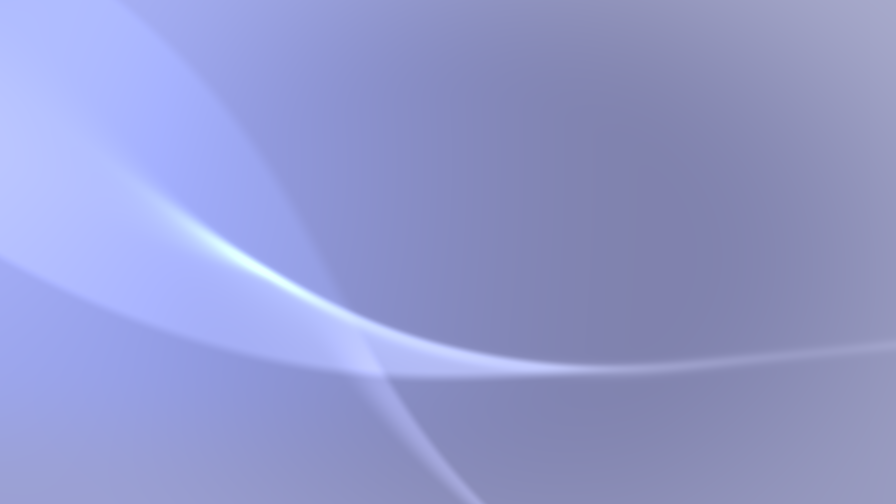
Reproduce this background procedurally as a Shadertoy shader.

```glsl
float bell(float x, float center, float width) {
    float d = (x - center) / width;
    return exp(-d * d);
}

// 1 below the edge, 0 above it
float below(float value, float edge, float softness) {
    return 1.0 - smoothstep(edge - softness, edge + softness, value);
}

// Smoothly bent line: steep fall on the left, gentle rise on the right
float crestHeight(float x) {
    float t = x - 0.45;
    return 0.142 - 0.60 * t + 0.85 * sqrt(t * t + 0.054) - 0.01 * bell(x, 0.69, 0.12);
}

float hemHeight(float x) {
    float t = x - 0.49;
    return 0.251 + (t < 0.0 ? 1.0 : 0.45) * t * t;
}

// Horizontal position of the crossing sweep at height y
float sweepPosition(float y) {
    float d = y - 0.4;
    return 0.384 + d * (-0.30 + d * (0.053 - 0.43 * d));
}

vec3 backdrop(vec2 uv) {
    vec3 leftBlue = mix(vec3(0.56, 0.58, 0.79), vec3(0.55, 0.59, 0.87), smoothstep(0.0, 0.3, uv.y));
    vec3 rightGrey = vec3(0.50, 0.51, 0.68);
    vec3 color = mix(leftBlue, rightGrey, smoothstep(0.1, 0.75, uv.x));

    // Pale border and violet light on the left
    float radius = length((uv * 2.0 - 1.0) * vec2(1.0, 0.85));
    float border = smoothstep(0.5, 1.35, radius) * mix(0.45, 1.0, uv.x) * mix(0.7, 1.1, uv.y);
    color += 0.14 * border * vec3(1.0, 1.0, 0.75);
    color += vec3(0.06, 0.06, 0.08) * bell(uv.x, 0.0, 0.35) * bell(uv.y, 0.68, 0.42);
    return color;
}

// Fine strands that fan out to the left of the bright knot
float strands(vec2 uv, float crest) {
    float spread = max(0.30 - uv.x, 0.0);
    float light = 0.0;
    for (int i = 0; i < 3; i++) {
        float offset = 0.012 + spread * 0.24 * float(i);
        light += bell(uv.y, crest - offset, 0.012 + 0.08 * spread) / (1.0 + float(i));
    }
    return light * bell(uv.x, 0.27, 0.085);
}

void mainImage(out vec4 fragColor, in vec2 fragCoord) {
    vec2 uv = fragCoord / iResolution.xy;
    float crest = crestHeight(uv.x);
    float hem = hemHeight(uv.x);
    float sweep = sweepPosition(uv.y);
    vec3 color = backdrop(uv);

    // Broad veil above the ribbon
    float crestSoftness = 0.009 + 0.16 * smoothstep(0.27, 0.0, uv.x);
    float underCrest = below(uv.y, crest, crestSoftness);
    float veil = below(uv.x, sweep, 0.012) * (1.0 - underCrest);
    color += vec3(0.035, 0.045, 0.065) * veil;

    // Ribbon body, brighter where it narrows
    float ribbon = underCrest * (1.0 - below(uv.y, hem, 0.014));
    float bodyLight = mix(0.08, 0.19, smoothstep(0.2, 0.55, uv.x));
    bodyLight *= 1.0 - smoothstep(0.58, 0.78, uv.x);
    color += bodyLight * ribbon * vec3(0.95, 1.0, 1.1);

    // Glow hanging from the crest and its strands
    float depth = max(crest - uv.y, 0.0);
    float hanging = exp(-depth / 0.045) * underCrest * bell(uv.x, 0.30, 0.16);
    color += hanging * vec3(0.10, 0.13, 0.10);
    color += strands(uv, crest) * vec3(0.10, 0.15, 0.10);
    float rim = bell(uv.y, crest - 0.012, 0.014) * bell(uv.x, 0.50, 0.20);
    color += rim * vec3(0.08, 0.09, 0.09);

    // Thin tail toward the right
    float tail = bell(uv.y, crest - 0.004, 0.012) * smoothstep(0.55, 0.72, uv.x);
    color += tail * mix(0.10, 0.05, smoothstep(0.7, 0.95, uv.x));

    // Narrow beam falling to the lower edge
    float beamWidth = 0.022 + 0.08 * uv.y;
    float beam = below(uv.x, sweep, 0.007) * smoothstep(sweep - beamWidth * 1.3, sweep - beamWidth * 0.2, uv.x);
    beam *= 1.0 - smoothstep(0.20, 0.42, uv.y);
    color += beam * vec3(0.11, 0.11, 0.13);

    fragColor = vec4(clamp(color, 0.0, 1.0), 1.0);
}
```
